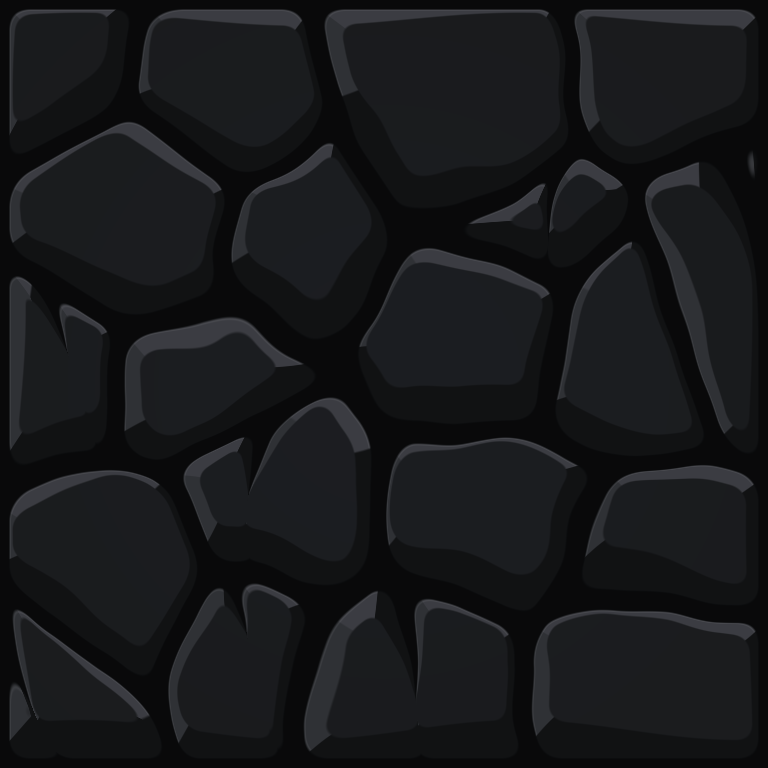
This texture is drawn by a Shadertoy shader. Its source:

```glsl
const vec2 GRID = vec2(4.0, 5.0);
const vec2 LIGHT = vec2(-0.5, 0.866);
const float HALF_GAP = 0.0125;
const vec3 GAP = vec3(0.034, 0.037, 0.041);
const vec3 SHADE = vec3(0.066, 0.070, 0.076);
const vec3 FACE = vec3(0.103, 0.109, 0.119);
const vec3 SIDE_LIT = vec3(0.185, 0.192, 0.208);
const vec3 TOP_LIT = vec3(0.232, 0.236, 0.258);

// body: distance inside the outline, face: distance inside the flat top,
// facets: nearest top-lit, side-lit and shaded bevel
struct Stone { float body; float face; vec3 facets; };

float hash(vec2 p) {
    return fract(sin(dot(p, vec2(127.1, 311.7))) * 43758.5453);
}

float noise(vec2 p) {
    vec2 i = floor(p), f = fract(p);
    f = f * f * (3.0 - 2.0 * f);
    return mix(mix(hash(i), hash(i + vec2(1, 0)), f.x),
               mix(hash(i + vec2(0, 1)), hash(i + vec2(1, 1)), f.x), f.y);
}

vec2 bend(vec2 p, float scale) {
    return vec2(noise(p * scale), noise(p * scale + 37.0)) - 0.5;
}

float smoothMin(float a, float b, float k) {
    float h = max(k - abs(a - b), 0.0) / k;
    return min(a, b) - h * h * k * 0.25;
}

// Stone centre in xy, size weight in z
vec3 site(vec2 cell) {
    vec2 jitter = vec2(hash(cell + 3.0), hash(cell + 19.0)) - 0.5;
    float stagger = 0.4 * (mod(cell.y, 2.0) - 0.5);
    vec2 centre = (cell + 0.5 + 0.65 * jitter + vec2(stagger, 0.0)) / GRID;
    return vec3(centre, 0.016 * hash(cell + 41.0));
}

float power(vec2 p, vec3 s) {
    vec2 d = p - s.xy;
    return dot(d, d) - s.z;
}

// Bevel width tapers along the edge and is widest underneath
float bevelWidth(vec2 p, vec2 n) {
    float along = dot(p, vec2(-n.y, n.x));
    float taper = 0.5 + 0.5 * sin(along * 11.0 + dot(n, vec2(17.0, 31.0)));
    float lit = mix(0.004, 0.021, taper);
    float shaded = mix(0.013, 0.040, max(-n.y, 0.0)) * mix(0.6, 1.25, taper);
    return dot(n, LIGHT) > 0.1 ? lit : shaded;
}

void cutEdge(inout Stone s, float dist, vec2 n, float width) {
    float body = dist - HALF_GAP;
    float face = body - width;
    s.body = smoothMin(s.body, body, 0.028);
    s.face = smoothMin(s.face, face, 0.022);
    if (dot(n, LIGHT) <= 0.1) s.facets.z = min(s.facets.z, face);
    else if (n.y > 0.5) s.facets.x = min(s.facets.x, face);
    else s.facets.y = min(s.facets.y, face);
}

// Narrow wedge that opens upwards from the middle of a stone
void cutCrack(inout Stone s, vec2 q, float lean) {
    q.x -= lean * q.y;
    float open = max(q.y, 0.0);
    float dist = abs(q.x) - 0.12 * q.y + HALF_GAP;
    float width = open * (q.x > 0.0 ? 0.13 : 0.24);
    cutEdge(s, dist, vec2(q.x > 0.0 ? -1.0 : 1.0, 0.0), width);
}

Stone stoneAt(vec2 uv, vec2 p, out vec2 id) {
    float nearest = 1e3;
    for (float y = 0.0; y < GRID.y; y++)
    for (float x = 0.0; x < GRID.x; x++) {
        float d = power(p, site(vec2(x, y)));
        if (d < nearest) { nearest = d; id = vec2(x, y); }
    }
    vec3 own = site(id);
    Stone s = Stone(1.0, 1.0, vec3(1.0));
    for (float y = 0.0; y < GRID.y; y++)
    for (float x = 0.0; x < GRID.x; x++) {
        if (vec2(x, y) == id) continue;
        vec3 other = site(vec2(x, y));
        vec2 span = other.xy - own.xy;
        float dist = (power(p, other) - nearest) / (2.0 * length(span));
        vec2 n = normalize(span);
        cutEdge(s, dist, n, bevelWidth(p, n));
    }
    // Straight outer frame
    for (float side = -1.0; side < 2.0; side += 2.0) {
        vec2 n = vec2(side, 0.0);
        cutEdge(s, 0.5 - side * (uv.x - 0.5), n, bevelWidth(uv, n));
        cutEdge(s, 0.5 - side * (uv.y - 0.5), n.yx, bevelWidth(uv, n.yx));
    }
    if (hash(id + 71.0) > 0.75) cutCrack(s, p - own.xy, hash(id) - 0.5);
    return s;
}

void mainImage(out vec4 fragColor, in vec2 fragCoord) {
    vec2 uv = fragCoord / iResolution.xy;
    float px = 1.0 / iResolution.y;
    vec2 p = uv + 0.045 * bend(uv, 6.0) + 0.014 * bend(uv, 15.0);
    vec2 id;
    Stone s = stoneAt(uv, p, id);

    // Bevels
    vec3 f = s.facets;
    float topSide = smoothstep(-px, px, f.x - f.y);
    float shaded = smoothstep(-px, px, min(f.x, f.y) - f.z);
    vec3 bevel = mix(mix(TOP_LIT, SIDE_LIT, topSide), SHADE, shaded);
    float rim = 1.0 - smoothstep(0.001, 0.0025, s.body);
    bevel += 0.05 * rim * (1.0 - shaded);

    // Flat faces, a little bluer and lighter near the centre
    float centre = 1.0 - smoothstep(0.1, 0.65, length(uv - 0.5));
    vec3 face = FACE + vec3(0.004, 0.006, 0.011) * (centre - 0.4);
    face *= 0.97 + 0.06 * hash(id + 5.0);

    vec3 color = mix(bevel, face, smoothstep(-px, px, s.face));
    color = mix(GAP, color, smoothstep(-px, px, s.body));
    fragColor = vec4(color, 1.0);
}
```
